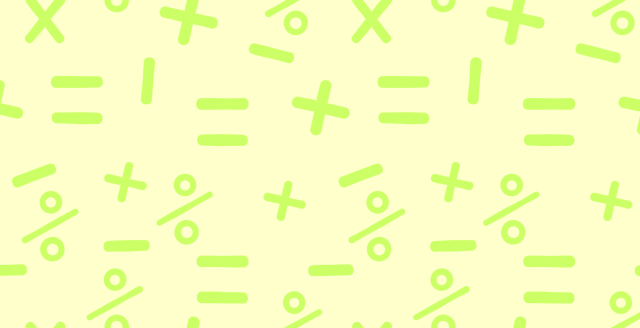
A Shadertoy shader for this pattern:

```glsl
const float TILE = 392.0;         // layout units per repeat
const float CANVAS_WIDTH = 768.0; // layout units across the canvas
const vec3 CREAM = vec3(1.0, 1.0, 0.8);
const vec3 LIME = vec3(0.8, 1.0, 0.4);

// Offset from a centre to the nearest repeat
vec2 wrapOffset(vec2 p, vec2 center) {
    return mod(p - center + 0.5 * TILE, TILE) - 0.5 * TILE;
}

vec2 gradientAt(vec2 cell, float period) {
    cell = mod(cell, period);
    float angle = 6.2832 * fract(sin(dot(cell, vec2(12.99, 78.23))) * 4375.85);
    return vec2(cos(angle), sin(angle));
}

// Gradient noise that tiles with the given period
float gradientNoise(vec2 p, float period) {
    vec2 i = floor(p), f = p - i;
    vec2 u = f * f * f * (f * (f * 6.0 - 15.0) + 10.0);
    vec2 e = vec2(1.0, 0.0);
    float a = dot(gradientAt(i, period), f);
    float b = dot(gradientAt(i + e.xy, period), f - e.xy);
    float c = dot(gradientAt(i + e.yx, period), f - e.yx);
    float d = dot(gradientAt(i + e.xx, period), f - e.xx);
    return mix(mix(a, b, u.x), mix(c, d, u.x), u.y);
}

// Rounded bar along halfAxis, caps included
float barDistance(vec2 p, vec2 halfAxis, float halfWidth, float corner) {
    float halfLength = length(halfAxis);
    vec2 dir = halfAxis / halfLength;
    vec2 local = abs(vec2(dot(p, dir), dot(p, vec2(-dir.y, dir.x))));
    vec2 q = local - vec2(halfLength, halfWidth) + corner;
    return length(max(q, 0.0)) + min(max(q.x, q.y), 0.0) - corner;
}

float ringDistance(vec2 p, float radius, float halfWidth) {
    return abs(length(p) - radius) - halfWidth;
}

float percentDistance(vec2 p) {
    float rings = min(ringDistance(p - vec2(-1.0, -28.2), 9.8, 3.7),
                      ringDistance(p - vec2(1.0, 28.2), 10.8, 3.8));
    return min(rings, barDistance(p + vec2(1.5, 0.0), vec2(33.5, -18.7), 3.8, 3.8));
}

float plusDistance(vec2 p, float scale) {
    p /= scale;
    float across = barDistance(p, vec2(34.5, 7.8), 6.8, 6.5);
    float upright = barDistance(p, vec2(-7.5, 32.8), 6.8, 6.5);
    return scale * min(across, upright);
}

float equalsDistance(vec2 p) {
    return min(barDistance(p + vec2(0.0, 21.7), vec2(31.2, 0.0), 7.0, 6.0),
               barDistance(p - vec2(0.0, 21.7), vec2(30.5, 0.3), 6.8, 6.0));
}

float timesDistance(vec2 p) {
    return min(barDistance(p, vec2(21.0, 27.5), 5.6, 5.0),
               barDistance(p, vec2(-22.0, 27.5), 5.6, 5.0));
}

// All signs of one repeat, y measured downwards
float signsDistance(vec2 p) {
    vec2 percents[4] = vec2[4](vec2(62, 271), vec2(223, 250.5),
                               vec2(139, 364), vec2(354, 391.5));
    // centre, scale
    vec3 pluses[4] = vec3[4](vec3(226.5, 21, 1), vec3(385, 129, 1),
                             vec3(150.5, 218.5, 0.73), vec3(341.5, 241, 0.73));
    vec2 equalSigns[3] = vec2[3](vec2(92.5, 120), vec2(267, 146.5), vec2(267, 335.5));
    // centre, half axis
    vec4 dashes[5] = vec4[5](vec4(325.7, 63.8, 26.7, 6.8), vec4(177.5, 97, -2.2, 28),
                             vec4(41, 210.5, 25.5, -9.8), vec4(152, 295, 27.8, -0.8),
                             vec4(397, 324.3, 27.2, -0.8));

    float d = timesDistance(wrapOffset(p, vec2(54, 23)));
    for (int i = 0; i < 4; i++) {
        d = min(d, percentDistance(wrapOffset(p, percents[i])));
        d = min(d, plusDistance(wrapOffset(p, pluses[i].xy), pluses[i].z));
    }
    for (int i = 0; i < 3; i++)
        d = min(d, equalsDistance(wrapOffset(p, equalSigns[i])));
    for (int i = 0; i < 5; i++)
        d = min(d, barDistance(wrapOffset(p, dashes[i].xy), dashes[i].zw, 6.5, 5.5));
    return d;
}

void mainImage(out vec4 fragColor, in vec2 fragCoord) {
    float pixel = CANVAS_WIDTH / iResolution.x;
    vec2 p = vec2(fragCoord.x, iResolution.y - fragCoord.y) * pixel;

    // Slight hand-drawn unevenness of the outlines
    float wobble = 0.8 * gradientNoise(p / 28.0, TILE / 28.0);
    float d = signsDistance(p) + wobble;

    float ink = 1.0 - smoothstep(-0.75 * pixel, 0.75 * pixel, d);
    fragColor = vec4(mix(CREAM, LIME, ink), 1.0);
}
```
